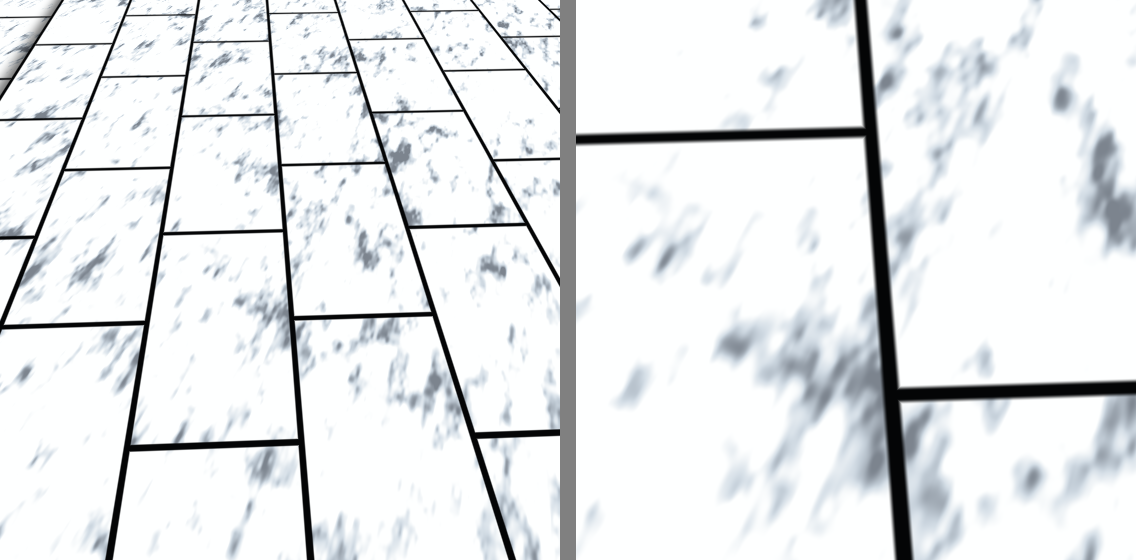
Left: the whole. Right: its middle third, enlarged.
This texture is drawn by a three.js fragment shader. Its source:

```glsl
// White marble tiles in a running bond, seen receding toward a far horizon.
// The canvas is projected onto the floor plane, split into staggered tiles,
// and each tile gets its own slanted streaks of layered value noise.
varying vec2 vUv;

// Perspective, in canvas units
const vec2 VANISH = vec2(0.437, 1.509);  // where the long joints meet
const float TILE_WIDTH = 0.2387;         // column width at unit depth
const float COLUMN_SHIFT = 0.327;
const float ROW_STEP = 0.3157;           // tile length in inverse depth
const float ROW_START = 0.768;
const float CROSS_VANISH = 35.37;        // far meeting point of cross joints

// Tiles, joints and veins
const float TILE_ASPECT = 1.6;
const vec2 JOINT_HALF = vec2(0.0185, 0.0112);
const float EDGE_SOFT = 0.0017;
const vec2 VEIN_FREQ = vec2(13.0, 5.5);
const float VEIN_ANGLE = 0.42;
const float CLUSTER_FREQ = 2.6;
const float CLUSTER_GAIN = 0.36;
const float EDGE_STAIN = 0.06;
const float SHADE_COLUMN = -3.0;         // joint with a soft shade on its left

const vec3 MARBLE = vec3(0.995, 1.0, 1.0);
const vec3 VEIN_PALE = vec3(0.80, 0.845, 0.885);
const vec3 VEIN_DARK = vec3(0.43, 0.46, 0.50);
const vec3 JOINT = vec3(0.015, 0.02, 0.025);

float hash(vec2 p) {
  vec3 q = fract(vec3(p.xyx) * 0.1031);
  q += dot(q, q.yzx + 33.33);
  return fract((q.x + q.y) * q.z);
}

float noise(vec2 p) {
  vec2 i = floor(p);
  vec2 f = fract(p);
  f = f * f * (3.0 - 2.0 * f);
  float low = mix(hash(i), hash(i + vec2(1.0, 0.0)), f.x);
  float high = mix(hash(i + vec2(0.0, 1.0)), hash(i + 1.0), f.x);
  return mix(low, high, f.y);
}

float layeredNoise(vec2 p) {
  float sum = 0.0;
  float weight = 0.54;
  for (int i = 0; i < 3; i++) {
    sum += weight * noise(p);
    p = p * 1.93 + vec2(17.3, 9.1);
    weight *= 0.56;
  }
  return sum / 1.013;
}

vec3 marble(vec2 p, vec2 tile, float edgeDist) {
  // Each tile samples a different part of the stone
  p += 60.0 * vec2(hash(tile + 41.0), hash(tile + 83.0));
  float c = cos(VEIN_ANGLE);
  float s = sin(VEIN_ANGLE);
  vec2 along = vec2(c * p.x - s * p.y, s * p.x + c * p.y);
  float cluster = noise(p * CLUSTER_FREQ) - 0.5;
  float vein = layeredNoise(along * VEIN_FREQ) + CLUSTER_GAIN * cluster;
  vein += EDGE_STAIN * (1.0 - smoothstep(0.02, 0.16, edgeDist));
  vein += 0.05 * (hash(tile + 7.0) - 0.5);
  vec3 color = mix(MARBLE, VEIN_PALE, smoothstep(0.60, 0.80, vein));
  return mix(color, VEIN_DARK, 0.85 * smoothstep(0.73, 0.93, vein));
}

void main() {
  // Project the canvas onto the floor
  float depth = VANISH.y - vUv.y;
  float side = vUv.x - VANISH.x;
  float rowDepth = depth / (1.0 - side / CROSS_VANISH);
  vec2 ground = vec2(side / (TILE_WIDTH * depth) - COLUMN_SHIFT,
                     (1.0 / rowDepth - ROW_START) / ROW_STEP);
  vec2 soft = EDGE_SOFT / vec2(TILE_WIDTH * depth,
                               ROW_STEP * rowDepth * rowDepth);

  // Stagger every other column by half a tile
  vec2 bond = ground;
  bond.y += 0.5 * mod(floor(ground.x) + 1.0, 2.0);
  vec2 tile = floor(bond);
  vec2 local = fract(bond);
  vec2 edge = min(local, 1.0 - local);

  // Stone
  float edgeDist = min(edge.x, edge.y * TILE_ASPECT);
  vec3 color = marble(ground * vec2(1.0, TILE_ASPECT), tile, edgeDist);

  // Soft shade in the far left column
  float shade = smoothstep(-0.32, 0.0, ground.x - SHADE_COLUMN)
              * step(ground.x, SHADE_COLUMN);
  color *= 1.0 - 0.5 * shade * shade;

  // Dark joints
  vec2 joint = 1.0 - smoothstep(JOINT_HALF - soft, JOINT_HALF + soft, edge);
  color = mix(color, JOINT, max(joint.x, joint.y));
  gl_FragColor = vec4(color, 1.0);
}
```
